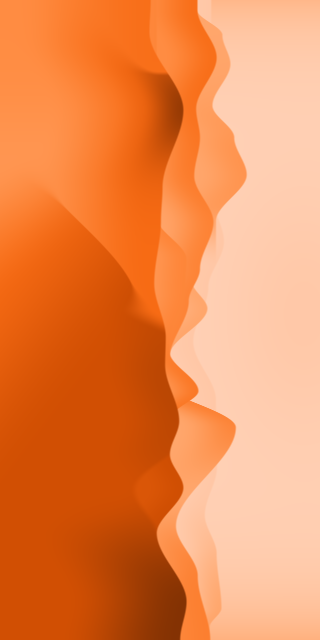
Reproduce this background procedurally as a WebGL 1 fragment shader.

```glsl
precision highp float;

uniform vec2 u_resolution;

const vec3 PALE = vec3(1.0, 0.82, 0.715);
const vec3 PEACH = vec3(1.0, 0.755, 0.61);
const vec3 APRICOT = vec3(1.0, 0.65, 0.42);
const vec3 TANGERINE = vec3(1.0, 0.55, 0.26);
const vec3 ORANGE = vec3(0.97, 0.42, 0.08);
const vec3 RUST = vec3(0.82, 0.31, 0.01);
const vec3 UMBER = vec3(0.50, 0.19, 0.01);

// Continues a curve from x through three smooth turning points.
float meander(float t, float x, vec4 at, vec3 turns) {
  x = mix(x, turns.x, smoothstep(at.x, at.y, t));
  x = mix(x, turns.y, smoothstep(at.y, at.z, t));
  return mix(x, turns.z, smoothstep(at.z, at.w, t));
}

float cover(float inside, float softness) {
  return smoothstep(-softness, softness, inside);
}

// Soft bell around a centre.
float bell(float v, float centre, float width) {
  float d = (v - centre) / width;
  return exp(-d * d);
}

// Lays a ridge over the scene, shaded inward from its rim.
vec3 ridge(vec3 under, float inside, float softness, vec3 rim, vec3 body, float width) {
  vec3 shade = mix(rim, body, smoothstep(0.0, width, inside));
  return mix(under, shade, cover(inside, softness));
}

vec3 sky(float x, float t) {
  vec3 col = mix(PALE, PEACH, 0.55 * bell(x, 0.95, 0.25) * bell(t, 0.49, 0.2));
  float ends = 0.6 * exp(-t * 16.0) + 0.75 * exp((t - 1.0) * 14.0);
  return mix(col, APRICOT, ends);
}

// Pale and orange ridges behind the large front mass.
vec3 backRidges(vec3 col, float x, float t, float aa) {
  float mist = meander(t, 0.66, vec4(0.3, 0.378, 0.449, 0.534), vec3(0.7, 0.651, 0.604));
  mist = meander(t, mist, vec4(0.534, 0.625, 0.73, 0.805), vec3(0.675, 0.678, 0.64));
  mist = meander(t, mist, vec4(0.805, 0.865, 0.95, 0.98), vec3(0.677, 0.692, 0.655));
  vec3 mistRim = mix(mix(PALE, PEACH, 0.6), APRICOT, smoothstep(0.76, 0.97, t));
  col = ridge(col, mist - x, aa, mistRim, mix(PALE, mistRim, 0.35), 0.12);

  float far = meander(t, 0.615, vec4(0.015, 0.055, 0.1, 0.165), vec3(0.695, 0.72, 0.664));
  far = meander(t, far, vec4(0.165, 0.215, 0.273, 0.345), vec3(0.732, 0.771, 0.675));
  vec3 farRim = mix(APRICOT, TANGERINE, 0.7 * bell(t, 0.26, 0.1));
  vec3 farCol = ridge(col, far - x, aa, farRim, APRICOT, 0.16);
  col = mix(farCol, col, smoothstep(0.32, 0.42, t));

  float echo = meander(t, 0.6, vec4(0.44, 0.482, 0.555, 0.6), vec3(0.648, 0.53, 0.45));
  col = ridge(col, echo - x, aa, APRICOT, mix(APRICOT, PEACH, 0.5), 0.12);

  float mid = meander(t, 0.617, vec4(0.015, 0.09, 0.17, 0.215), vec3(0.677, 0.613, 0.625));
  mid = meander(t, mid, vec4(0.215, 0.275, 0.347, 0.42), vec3(0.607, 0.667, 0.625));
  mid = meander(t, mid, vec4(0.42, 0.47, 0.56, 0.6), vec3(0.59, 0.53, 0.45));
  float lower = smoothstep(0.1, 0.4, t);
  vec3 midRim = mix(ORANGE, TANGERINE, 0.1 + 0.65 * lower);
  return ridge(col, mid - x, aa, midRim, mix(TANGERINE, APRICOT, lower), 0.17);
}

// Pointed bulge and the narrow ridge beside the front mass.
vec3 nearRidges(vec3 col, float x, float t, float aa) {
  float bulge = meander(t, 0.48, vec4(0.59, 0.668, 0.822, 0.9), vec3(0.737, 0.55, 0.618));
  bulge = mix(bulge, 0.657, smoothstep(0.9, 1.0, t));
  float fade = bell(t, 0.77, 0.08);
  vec3 rim = mix(mix(ORANGE, TANGERINE, 0.6), APRICOT, fade);
  vec3 body = mix(APRICOT, TANGERINE, smoothstep(0.82, 1.0, t));
  col = ridge(col, bulge - x, aa, rim, body, 0.18);

  float inner = meander(t, 0.49, vec4(0.34, 0.405, 0.455, 0.535), vec3(0.583, 0.578, 0.53));
  inner = meander(t, inner, vec4(0.55, 0.611, 0.65, 0.7), vec3(0.62, 0.54, 0.45));
  rim = mix(TANGERINE, ORANGE, 0.2 + 0.4 * smoothstep(0.5, 0.6, t));
  return ridge(col, inner - x, aa, rim, mix(TANGERINE, APRICOT, 0.4), 0.12);
}

// Folded surface of the front mass; inside is the distance from its edge.
vec3 frontSurface(float x, float t, float inside, float aa) {
  vec3 light = mix(TANGERINE, APRICOT, 0.35 * bell(t, 0.25, 0.1));
  vec3 col = mix(light, ORANGE, smoothstep(0.0, 0.48, x) * 0.9);

  // Upper fold, darkest where it swells.
  float foldTop = mix(0.045, 0.115, smoothstep(0.2, 0.5, x));
  float foldSoft = mix(0.07, 0.004, smoothstep(0.22, 0.48, x));
  vec3 fold = mix(ORANGE, light, smoothstep(0.08, 0.43, inside + 0.25 * max(t - 0.2, 0.0)));
  fold = mix(fold, RUST, 0.65 * bell(t, 0.18, 0.11) * (1.0 - smoothstep(0.02, 0.22, inside)));
  fold = mix(fold, UMBER, 0.75 * bell(t, 0.17, 0.065) * (1.0 - smoothstep(0.0, 0.13, inside)));
  col = mix(col, fold, cover(t - foldTop, foldSoft));

  // Lower slope, deepening downward and toward its crest.
  float slope = meander(t, 0.07, vec4(0.215, 0.48, 0.55, 0.6), vec3(0.43, 0.65, 0.7));
  float slopeSoft = aa + 0.13 * (1.0 - smoothstep(0.22, 0.33, t)) + 0.06 * smoothstep(0.44, 0.5, t);
  vec3 deep = mix(light, ORANGE, smoothstep(0.26, 0.47, t + 0.35 * x));
  deep = mix(deep, RUST, smoothstep(0.37, 0.78, t + 0.65 * x));
  deep = mix(deep, UMBER, 0.28 * bell(t, 0.61, 0.15) * (1.0 - smoothstep(0.0, 0.2, inside)));
  deep = mix(deep, UMBER, 0.95 * smoothstep(0.76, 0.95, t) * (1.0 - smoothstep(0.0, 0.38, inside)));

  // Small lighter lobe near the crest.
  float lobe = meander(t, 0.6, vec4(0.67, 0.765, 0.84, 0.88), vec3(0.42, 0.495, 0.7));
  vec3 lobeCol = mix(RUST, ORANGE, 0.3 * smoothstep(0.0, 0.12, inside));
  deep = mix(deep, lobeCol, 0.85 * cover(x - lobe, 0.014) * cover(0.838 - t, 0.012));
  return mix(col, deep, cover(slope - x, slopeSoft));
}

void main() {
  vec2 p = gl_FragCoord.xy / u_resolution;
  float x = p.x;
  float t = 1.0 - p.y;
  float aa = 1.2 / u_resolution.x;

  float front = meander(t, 0.471, vec4(0.0, 0.05, 0.172, 0.293), vec3(0.467, 0.573, 0.508));
  front = meander(t, front, vec4(0.293, 0.345, 0.443, 0.527), vec3(0.503, 0.482, 0.518));
  front = meander(t, front, vec4(0.527, 0.57, 0.658, 0.71), vec3(0.516, 0.56, 0.531));
  front = meander(t, front, vec4(0.71, 0.762, 0.833, 0.94), vec3(0.573, 0.49, 0.583));
  front = mix(front, 0.563, smoothstep(0.94, 1.0, t));

  vec3 col = sky(x, t);
  col = backRidges(col, x, t, aa);
  col = nearRidges(col, x, t, aa);
  col = mix(col, frontSurface(x, t, front - x, aa), cover(front - x, aa));
  gl_FragColor = vec4(col, 1.0);
}
```
